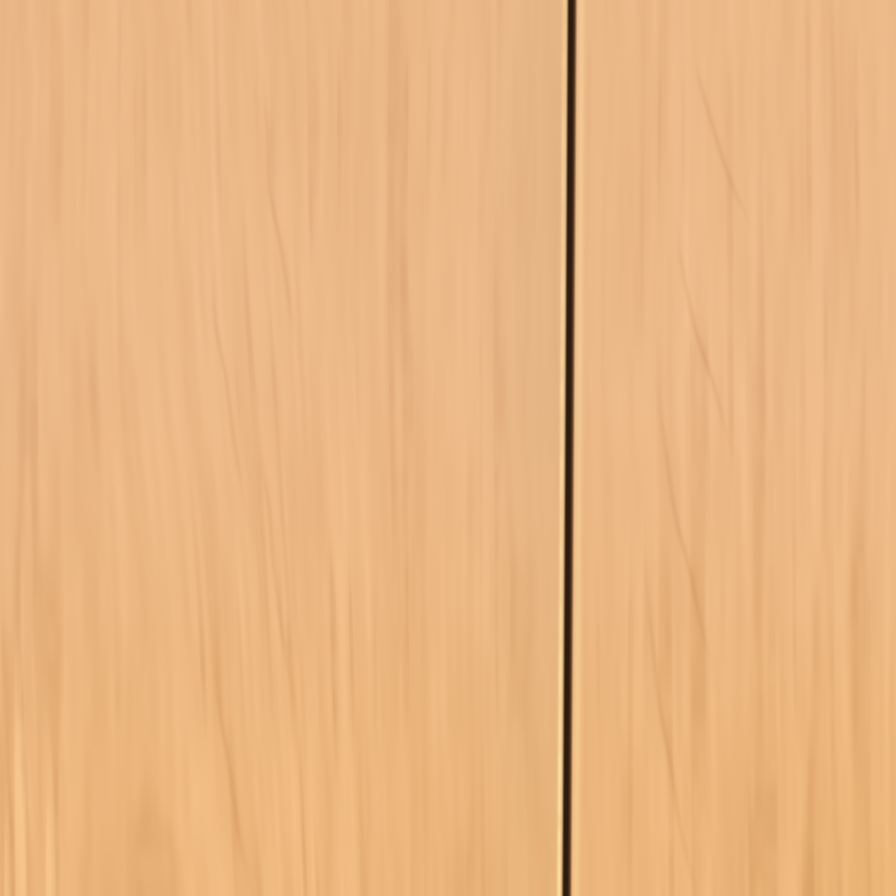
Reproduce this texture procedurally as a Shadertoy shader.

```glsl
const vec3 WOOD_TOP = vec3(0.918, 0.718, 0.528);
const vec3 WOOD_BOTTOM = vec3(0.922, 0.710, 0.487);
const vec3 GRAIN_TINT = vec3(0.8, 1.0, 1.05);
const vec3 LINE_TINT = vec3(0.8, 1.0, 1.05);
const vec3 GAP_DARK = vec3(0.17, 0.11, 0.05);
const vec3 GAP_BROWN = vec3(0.42, 0.27, 0.17);
const vec3 EDGE_LIGHT = vec3(1.0, 0.90, 0.66);
const float GAP_BOTTOM_X = 0.6325;
const float GAP_TOP_X = 0.6385;
const float GAP_HALF_WIDTH = 0.0047;
const float GRAIN_STRENGTH = 0.066;
const float LINE_STRENGTH = 0.042;
const float VEIN_STRENGTH = 0.04;
const float VEIN_WIDTH = 0.0032;
const int VEINS_PER_BOARD = 4;

float hash(vec2 p) {
    vec3 q = fract(vec3(p.xyx) * 0.1031);
    q += dot(q, q.yzx + 33.33);
    return fract((q.x + q.y) * q.z);
}

float noise(vec2 p) {
    vec2 cell = floor(p);
    vec2 f = fract(p);
    f = f * f * (3.0 - 2.0 * f);
    float low = mix(hash(cell), hash(cell + vec2(1, 0)), f.x);
    float high = mix(hash(cell + vec2(0, 1)), hash(cell + vec2(1, 1)), f.x);
    return mix(low, high, f.y);
}

// Soft line falling to the right from its start, fading at both ends
float vein(vec2 p, vec2 start, float len, float drift) {
    float t = (start.y - p.y) / len;
    float x = start.x + drift * t * (0.4 + 0.6 * t);
    x += 0.006 * (noise(vec2(p.y * 14.0, start.x * 90.0)) - 0.5);
    float d = (p.x - x) / VEIN_WIDTH;
    float ends = smoothstep(0.0, 0.3, t) * (1.0 - smoothstep(0.6, 1.0, t));
    return ends * exp(-d * d);
}

float veins(vec2 p) {
    float sum = 0.0;
    for (int i = 0; i < VEINS_PER_BOARD; i++) {
        float k = float(i);
        vec2 leftStart = vec2(0.29 - 0.055 * mod(k, 2.0), 0.94 - 0.2 * k);
        vec2 rightStart = vec2(0.775 - 0.02 * k, 0.95 - 0.18 * k);
        sum += vein(p, leftStart, 0.36, 0.05);
        sum += vein(p, rightStart, 0.22 + 0.08 * k, 0.075);
    }
    return sum;
}

// Shifts the grain sideways so that its lines lean and waver together
float grainX(vec2 p) {
    float lean = 0.06 * (1.0 - p.y) * smoothstep(0.05, 0.25, p.x)
               * (1.0 - smoothstep(0.28, 0.5, p.x));
    return p.x - lean + 0.012 * (noise(p * vec2(6.0, 3.0)) - 0.5);
}

// Stretched streaks in three sizes, centred on zero
float streaks(float x, float y) {
    float broad = noise(vec2(x * 34.0, y * 1.6)) - 0.5;
    float medium = noise(vec2(x * 78.0 + 17.0, y * 2.6)) - 0.5;
    float fine = noise(vec2(x * 165.0 + 43.0, y * 9.0)) - 0.5;
    return 0.2 * broad + 0.42 * medium + 0.42 * fine;
}

// Long thin dark lines that fade in and out
float grainLines(float x, float y) {
    float thin = smoothstep(0.6, 0.95, noise(vec2(x * 115.0 + 5.0, y * 3.5)));
    float pieces = 0.45 + 0.55 * noise(vec2(x * 115.0, y * 28.0));
    return thin * pieces;
}

vec3 wood(vec2 p, float side) {
    vec3 col = mix(WOOD_BOTTOM, WOOD_TOP, smoothstep(0.0, 0.7, p.y));

    // Broad light and warmth across both boards
    col += 0.008 * (noise(p * vec2(5.0, 3.0)) - 0.5);
    col -= vec3(0.012, 0.012, 0.008) * smoothstep(0.1, 0.0, p.x);
    col -= vec3(0.018, 0.008, 0.004) * smoothstep(-0.14, -0.02, side) * step(side, 0.0);
    col -= vec3(0.008, 0.01, 0.03) * smoothstep(0.75, 1.0, p.x) * smoothstep(0.35, 0.0, p.y);

    // Grain is calmer beside the gap and stronger low down
    float calm = smoothstep(0.015, 0.09, abs(side));
    float strength = mix(0.4, 1.0, calm) * mix(1.25, 0.8, p.y);
    float x = grainX(p);
    col += GRAIN_TINT * GRAIN_STRENGTH * strength * streaks(x, p.y);
    col -= LINE_TINT * LINE_STRENGTH * strength * (grainLines(x, p.y) - 0.12);
    col -= LINE_TINT * VEIN_STRENGTH * veins(p);

    // Thin pale ribs at the lower left
    float ribs = smoothstep(0.5, 0.9, noise(vec2(p.x * 150.0, p.y * 4.0 + 8.0)));
    float ribArea = smoothstep(0.09, 0.04, p.x) * smoothstep(0.4, 0.15, p.y);
    return col + vec3(0.045, 0.06, 0.06) * ribs * ribArea;
}

void mainImage(out vec4 fragColor, in vec2 fragCoord) {
    vec2 p = fragCoord / iResolution.xy;
    float pixel = 1.0 / iResolution.x;
    float side = p.x - mix(GAP_BOTTOM_X, GAP_TOP_X, p.y);
    vec3 col = wood(p, side);

    // Lit board edges
    float leftEdge = exp(-pow((side + 0.0088) / 0.0022, 2.0));
    float rightEdge = exp(-pow((side - 0.0105) / 0.004, 2.0));
    float broken = 0.65 + 0.35 * noise(vec2(3.0, p.y * 60.0));
    col = mix(col, EDGE_LIGHT, leftEdge * broken * mix(0.95, 0.5, p.y));
    col = mix(col, EDGE_LIGHT, 0.35 * rightEdge);

    // Dark gap with a browner right wall
    float soft = max(pixel, 0.002);
    float gap = 1.0 - smoothstep(GAP_HALF_WIDTH - soft, GAP_HALF_WIDTH + soft, abs(side));
    vec3 gapColor = mix(GAP_DARK, GAP_BROWN, smoothstep(0.0, 0.0045, side));
    col = mix(col, gapColor, gap);

    fragColor = vec4(clamp(col, 0.0, 1.0), 1.0);
}
```
